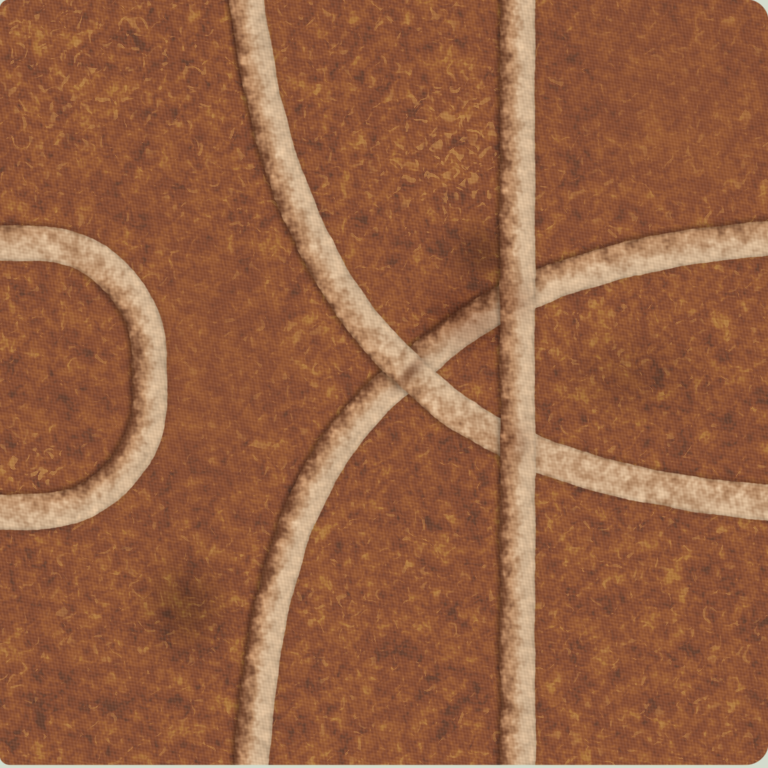
This pattern is drawn by a WebGL 2 fragment shader. Its source:

```glsl
#version 300 es
precision highp float;

uniform vec2 u_resolution;
out vec4 fragColor;

const vec2 LIGHT_DIR = vec2(0.95, -0.31);
const float STRAND_RADIUS = 0.0228;

vec2 randomGradient(vec2 cell) {
    vec2 h = vec2(dot(cell, vec2(127.1, 311.7)), dot(cell, vec2(269.5, 183.3)));
    return fract(sin(h) * 43758.5) * 2.0 - 1.0;
}

float gradientNoise(vec2 p) {
    vec2 i = floor(p), f = fract(p);
    vec2 u = f * f * f * (f * (f * 6.0 - 15.0) + 10.0);
    vec2 e = vec2(0.0, 1.0);
    float low = mix(dot(randomGradient(i), f),
                    dot(randomGradient(i + e.yx), f - e.yx), u.x);
    float high = mix(dot(randomGradient(i + e.xy), f - e.xy),
                     dot(randomGradient(i + e.yy), f - e.yy), u.x);
    return mix(low, high, u.y);
}

float fbm(vec2 p, int octaves, float gain) {
    float sum = 0.0, amplitude = 0.6;
    for (int i = 0; i < octaves; i++) {
        sum += amplitude * gradientNoise(p);
        p = mat2(1.6, 1.2, -1.2, 1.6) * p + 7.3;
        amplitude *= gain;
    }
    return sum;
}

float blob(vec2 p, vec2 center, vec2 size) {
    vec2 q = (p - center) / size;
    return exp(-dot(q, q));
}

vec2 nearer(vec2 a, vec2 b) {
    return dot(a, a) < dot(b, b) ? a : b;
}

// Offset from the closest point of a quadratic curve
vec2 curveOffset(vec2 p, vec2 a, vec2 control, vec2 b) {
    const int STEPS = 16;
    vec2 best = vec2(9.0), start = a;
    for (int i = 1; i <= STEPS; i++) {
        float t = float(i) / float(STEPS);
        vec2 end = mix(mix(a, control, t), mix(control, b, t), t);
        vec2 along = end - start, q = p - start;
        q -= along * clamp(dot(q, along) / dot(along, along), 0.0, 1.0);
        best = nearer(best, q);
        start = end;
    }
    return best;
}

float roundedBox(vec2 q, vec2 halfSize, float radius) {
    vec2 e = abs(q) - halfSize + radius;
    return length(max(e, 0.0)) + min(max(e.x, e.y), 0.0) - radius;
}

// Offset from the outline of a rounded box
vec2 loopOffset(vec2 q, vec2 halfSize, float radius) {
    vec2 e = max(abs(q) - halfSize + radius, 1e-5);
    vec2 facing = vec2(q.x < 0.0 ? -1.0 : 1.0, q.y < 0.0 ? -1.0 : 1.0);
    return normalize(e) * facing * roundedBox(q, halfSize, radius);
}

vec3 earth(vec2 p) {
    float broad = fbm(p * 6.0, 3, 0.6);
    float mottled = fbm(p * 30.0 + 3.0, 4, 0.8);
    vec2 warp = vec2(gradientNoise(p * 60.0), gradientNoise(p * 60.0 + 19.0));
    float flecks = fbm(p * 82.0 + warp * 1.2, 2, 0.8);

    // Quiet areas, pale crust and dark stains
    float calm = max(blob(p, vec2(0.25, 0.52), vec2(0.14, 0.18)),
                     blob(p, vec2(0.87, 0.88), vec2(0.16, 0.16)));
    float crust = blob(p, vec2(0.60, 0.80), vec2(0.08, 0.09))
                + blob(p, vec2(0.05, 0.39), vec2(0.04, 0.035))
                + 0.5 * blob(p, vec2(0.12, 0.93), vec2(0.17, 0.10));
    float stain = blob(p, vec2(0.63, 0.67), vec2(0.04, 0.035))
                + blob(p, vec2(0.24, 0.21), vec2(0.045, 0.05))
                + 0.4 * blob(p, vec2(0.82, 0.51), vec2(0.08, 0.05));
    float rough = 1.0 - 0.45 * calm;

    float tone = (mottled * 0.9 + flecks * 0.6) * rough + broad * 0.3;
    vec3 color = mix(vec3(0.52, 0.305, 0.21), vec3(0.60, 0.365, 0.22), smoothstep(-0.2, 0.25, tone));
    color = mix(color, vec3(0.41, 0.265, 0.20), smoothstep(0.12, 0.55, -tone));
    color = mix(color, vec3(0.69, 0.48, 0.25), smoothstep(0.16, 0.5, tone) * 0.85);
    float glint = smoothstep(0.14, 0.32, flecks + 0.12 * crust + 0.15 * broad) * rough;
    color = mix(color, vec3(0.73, 0.53, 0.31), glint * (0.4 + 0.3 * crust));
    return color * (1.0 - 0.22 * stain);
}

vec3 addStrand(vec3 base, vec2 offset, float radius, float grain, float pixel) {
    float d = length(offset);
    float side = dot(offset, LIGHT_DIR) / radius;
    float shadow = exp(-pow(max(d - radius, 0.0) / 0.005, 2.0));
    base *= 1.0 - shadow * mix(0.08, 0.3, smoothstep(0.4, -0.9, side));

    float tone = side + grain * 0.8;
    vec3 color = mix(vec3(0.47, 0.295, 0.20), vec3(0.73, 0.55, 0.40), smoothstep(-1.0, -0.2, tone));
    color = mix(color, vec3(0.82, 0.70, 0.57), smoothstep(-0.4, 0.35, tone));
    color *= 1.0 - 0.12 * smoothstep(0.75, 1.0, d / radius) + grain * 0.22;
    return mix(base, color, smoothstep(pixel, -pixel, d - radius));
}

void main() {
    vec2 p = gl_FragCoord.xy / u_resolution;
    float pixel = 1.0 / min(u_resolution.x, u_resolution.y);
    float grain = fbm(p * 45.0 + 11.0, 3, 0.85);
    float radius = STRAND_RADIUS * (1.0 + 0.12 * gradientNoise(p * 18.0) + 0.06 * grain);

    vec2 crossing = vec2(0.534, 0.515);
    vec2 rising = nearer(curveOffset(p, vec2(0.327, -0.005), vec2(0.3455, 0.39), crossing),
                         curveOffset(p, crossing, vec2(0.673, 0.664), vec2(1.005, 0.69)));
    vec2 falling = nearer(curveOffset(p, vec2(0.320, 1.005), vec2(0.361, 0.67), crossing),
                          curveOffset(p, crossing, vec2(0.673, 0.372), vec2(1.005, 0.345)));
    vec2 loop = loopOffset(p - vec2(-0.3, 0.508), vec2(0.495, 0.175), 0.15);

    // Strands over the ground, with brown creases where they meet
    vec3 color = addStrand(earth(p), loop, radius, grain, pixel);
    color = addStrand(color, rising, radius, grain, pixel);
    color *= 1.0 - vec3(0.18, 0.25, 0.28) * blob(p, vec2(0.61, 0.583), vec2(0.05, 0.035));
    color = addStrand(color, falling, radius, grain, pixel);
    vec2 q = mat2(0.67, -0.74, 0.74, 0.67) * (p - crossing);
    color *= 1.0 - vec3(0.3, 0.38, 0.42) * blob(q, vec2(0.0), vec2(0.028, 0.008));
    color = addStrand(color, vec2(p.x - 0.674, 0.0), radius, grain, pixel);
    float joints = blob(p, vec2(0.67, 0.425), vec2(0.02, 0.022)) + blob(p, vec2(0.67, 0.61), vec2(0.02, 0.022));
    color *= 1.0 - vec3(0.14, 0.2, 0.23) * joints;

    // Fine woven screen and pale card corners
    color += 0.025 * sin((p.x + p.y) * 880.0) * sin((p.x - p.y) * 640.0);
    float card = roundedBox(p - vec2(0.5, 0.5025), vec2(0.501, 0.4985), p.x < 0.5 ? 0.014 : 0.03);
    color = mix(color, vec3(0.83, 0.86, 0.80), smoothstep(-pixel, pixel, card));
    fragColor = vec4(color, 1.0);
}
```
